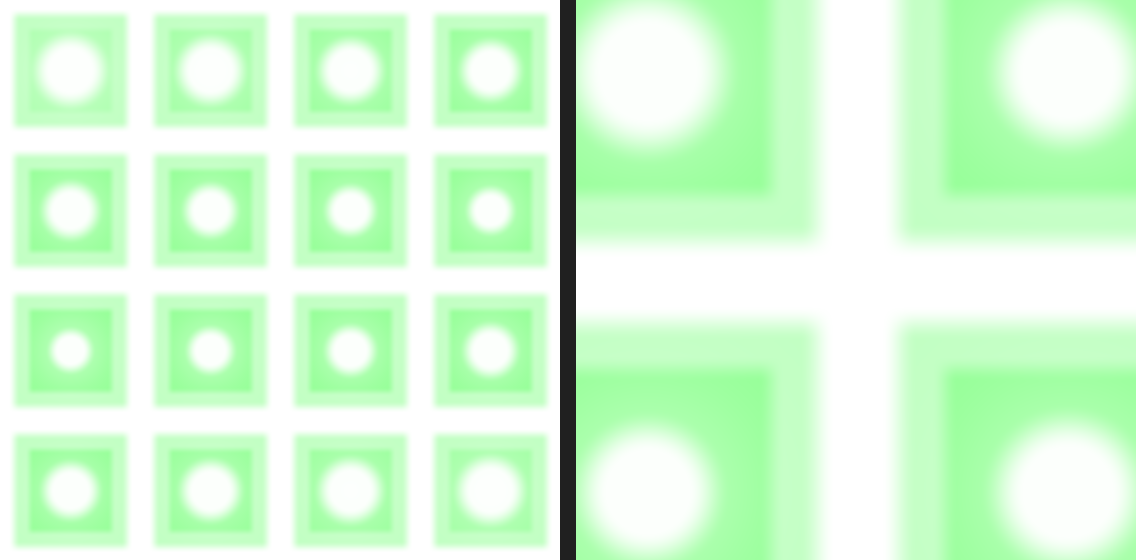
Left: the whole. Right: its middle third, enlarged.
Reproduce this pattern procedurally as a WebGL 1 fragment shader.

```glsl
precision highp float;

uniform vec2 u_resolution;

const float REPEATS = 4.0;                   // cells across and down
const vec2 CENTRE = vec2(0.505, 0.495);      // cell centre, in cell units
const vec2 FRAME_EDGE = vec2(0.36, 0.445);   // solid and clear half-widths
const vec2 INNER_EDGE = vec2(0.262, 0.325);
const vec2 DISC_RADIUS = vec2(0.135, 0.225); // smallest and largest
const vec2 DISC_FADE = vec2(0.65, 1.35);     // fade range, in disc radii
const float DISC_OPACITY = 0.96;
const float GLOW_RADIUS = 0.25;
const float GLOW_STRENGTH = 0.38;
const float FRAME_TINT = 0.24;
const float INNER_TINT = 0.18;
const float INNER_LOSS = 0.6;                // paling behind the largest discs
const vec3 PAPER = vec3(1.0);
const vec3 ABSORBED = vec3(1.0, 0.0, 0.98);  // what full green ink removes

// Square with soft sides: 1 inside edge.x, 0 outside edge.y
float softSquare(vec2 p, vec2 edge) {
  vec2 side = 1.0 - smoothstep(edge.x, edge.y, abs(p));
  return side.x * side.y;
}

// Disc size from 0 to 1: shrinks, then grows, in reading order
float discSize(vec2 cell) {
  float halfCount = 0.5 * REPEATS * REPEATS;
  float index = cell.x + REPEATS * (REPEATS - 1.0 - cell.y);
  return abs(index - halfCount) / halfCount;
}

void main() {
  vec2 grid = gl_FragCoord.xy / u_resolution * REPEATS;
  vec2 p = fract(grid) - CENTRE;
  float size = discSize(floor(grid));
  float r = length(p);

  // Pale frame with a stronger square inside
  float innerTint = INNER_TINT * (1.0 - INNER_LOSS * pow(size, 4.0));
  float ink = FRAME_TINT * softSquare(p, FRAME_EDGE)
            + innerTint * softSquare(p, INNER_EDGE);

  // White disc and its wide glow
  vec2 fade = DISC_FADE * mix(DISC_RADIUS.x, DISC_RADIUS.y, size);
  float disc = DISC_OPACITY * (1.0 - smoothstep(fade.x, fade.y, r));
  float glow = GLOW_STRENGTH * exp(-r * r / (GLOW_RADIUS * GLOW_RADIUS));
  ink *= (1.0 - disc) * (1.0 - glow);

  gl_FragColor = vec4(PAPER - ABSORBED * ink, 1.0);
}
```
